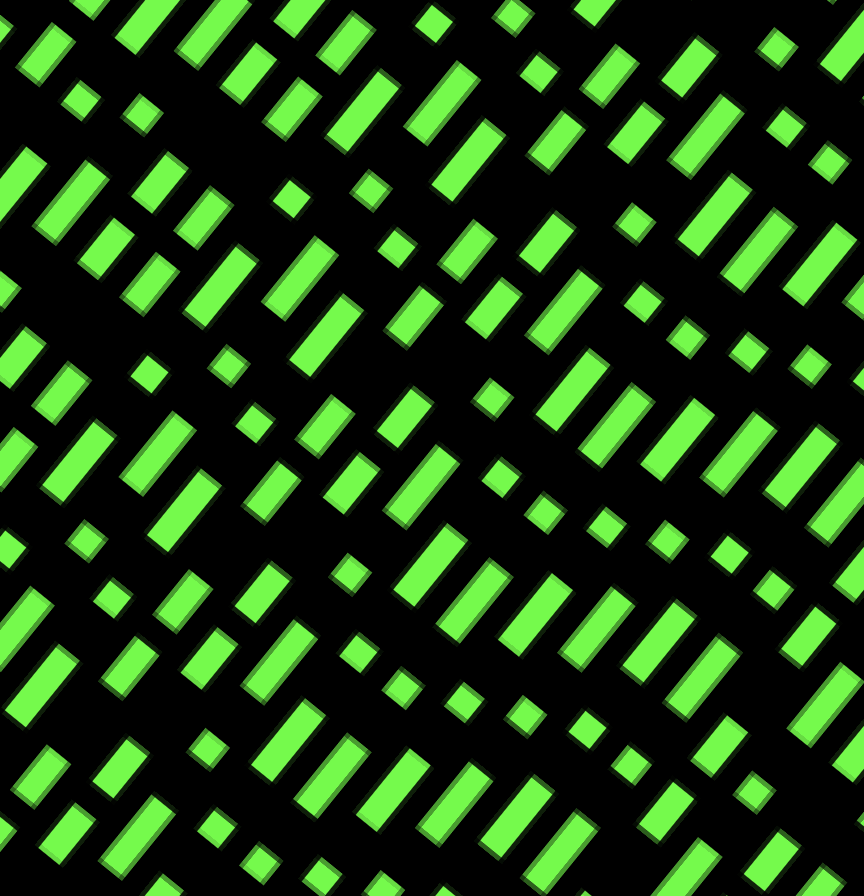
Write a Shadertoy shader that draws this pattern.

```glsl
// Slanted green dashes on black, in parallel lanes of one, two or three cells.
// Each lane repeats an eight-cell bit pattern with a hashed kind and shift;
// the dashes are rasterised on a fine rotated block grid by exact coverage.

const vec3 BACKGROUND = vec3(0.0);
const vec3 DASH_GREEN = vec3(0.46, 0.98, 0.30);
const float CELL = 0.03148;          // dash width, in canvas heights
const float BLOCK = 4.0 / 21.0;      // raster block, in cells
const float TILT = 0.889;            // dash direction, in radians
const int LONG_AND_SQUARE = 39;      // bits 0-2 and 5
const int TWO_MEDIUM = 27;           // bits 0-1 and 3-4

// Integer hash
uint hash(uint n) {
    n = n * 747796405u + 2891336453u;
    n = ((n >> ((n >> 28u) + 4u)) ^ n) * 277803737u;
    return (n >> 22u) ^ n;
}

// Snaps x to block centres, with ramps of width soft (in blocks) between them
float snapToBlock(float x, float phase, float soft) {
    float q = x / BLOCK + phase;
    float ramp = clamp((fract(q) - 0.5) / soft + 0.5, 0.0, 1.0);
    return (floor(q) + ramp - phase) * BLOCK;
}

// 1 where the given lane has a dash in the given cell
float cellFill(int lane, int cell) {
    uint h = hash(uint(lane + 512));
    int bits = (h & 256u) == 0u ? LONG_AND_SQUARE : TWO_MEDIUM;
    int slot = (cell + int(h & 7u)) & 7;
    return float((bits >> slot) & 1);
}

// Share of a block covered along the lane
float lengthCoverage(int lane, float along) {
    float border = floor(along + 0.5);
    float beyond = clamp((along - border) / BLOCK + 0.5, 0.0, 1.0);
    int cell = int(border);
    return mix(cellFill(lane, cell - 1), cellFill(lane, cell), beyond);
}

// Share of a block covered across the lane
float widthCoverage(float offset) {
    return clamp((0.5 - abs(offset)) / BLOCK + 0.5, 0.0, 1.0);
}

void mainImage(out vec4 fragColor, in vec2 fragCoord) {
    vec2 p = fragCoord / iResolution.y / CELL;
    float soft = min(1.2 / (iResolution.y * CELL * BLOCK), 1.0);

    // Rotated axes, in cells
    vec2 dir = vec2(cos(TILT), sin(TILT));
    float along = snapToBlock(dot(p, dir) - 0.2, 0.125, soft);
    float across = snapToBlock(dot(p, vec2(dir.y, -dir.x)) - 0.46, 0.0, soft);

    // Lanes are two cells apart
    float lane = floor(across / 2.0 + 0.5);
    float coverage = widthCoverage(across - 2.0 * lane)
                   * lengthCoverage(int(lane), along);

    fragColor = vec4(mix(BACKGROUND, DASH_GREEN, coverage), 1.0);
}
```
